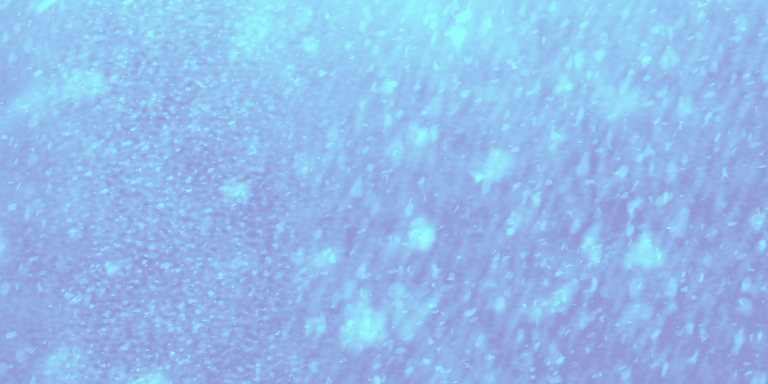
A Shadertoy shader for this texture:

```glsl
// Pale blue water full of drifting bright flecks, lit from above.

vec3 hash(vec2 p) {
    vec3 q = fract(p.xyx * vec3(0.1031, 0.1030, 0.0973));
    q += dot(q, q.yxz + 33.33);
    return fract((q.xxy + q.yzz) * q.zyx);
}

float corner(vec2 cell, vec2 offset, vec2 f) {
    return dot(hash(cell + offset).xy * 2.0 - 1.0, f - offset);
}

float gradientNoise(vec2 p) {
    vec2 i = floor(p), f = fract(p);
    vec2 u = f * f * f * (f * (f * 6.0 - 15.0) + 10.0);
    float low = mix(corner(i, vec2(0, 0), f), corner(i, vec2(1, 0), f), u.x);
    float high = mix(corner(i, vec2(0, 1), f), corner(i, vec2(1, 1), f), u.x);
    return mix(low, high, u.y);
}

mat2 rotation(float a) {
    return mat2(cos(a), -sin(a), sin(a), cos(a));
}

// Soft, ragged flecks: one candidate per jittered grid cell
float flecks(vec2 p, float density, float softness) {
    p += 0.35 * vec2(gradientNoise(p * 2.0), gradientNoise(p * 2.0 + 41.7));
    vec2 cell = floor(p);
    float cover = 0.0;
    for (int y = -1; y <= 1; y++)
    for (int x = -1; x <= 1; x++) {
        vec2 id = cell + vec2(x, y);
        vec3 place = hash(id + 17.0);
        vec3 look = hash(id + 93.0);
        vec2 d = rotation((look.x - 0.5) * 1.2) * (p - id - place.xy);
        d.x *= mix(0.85, 1.4, look.y);
        float radius = mix(0.2, 0.6, look.z * look.z);
        float shape = 1.0 - smoothstep(radius * (1.0 - softness), radius, length(d));
        float strength = step(place.z, density) * mix(0.4, 1.0, look.y);
        cover += (1.0 - cover) * shape * strength;
    }
    return cover;
}

vec3 waterColor(float tone) {
    float t = clamp(tone, -0.12, 1.05);
    float blue = 0.985 - 0.11 * pow(max(1.0 - t, 0.0), 2.2);
    return vec3(0.57 + 0.02 * t, 0.65 + 0.315 * t, blue);
}

void mainImage(out vec4 fragColor, in vec2 fragCoord) {
    vec2 p = fragCoord / iResolution.y;
    float aspect = iResolution.x / iResolution.y;
    float across = p.x / aspect;

    // Light falling from the top, strongest right of the middle
    vec2 glow = (p - vec2(0.53 * aspect, 1.03)) / vec2(0.65, 0.34);
    float light = 0.03 + 0.40 * pow(p.y, 2.0) + 0.30 * exp(-dot(glow, glow));
    light -= 0.12 * smoothstep(0.65, 1.0, across) * (1.0 - 0.5 * p.y);
    light += 0.22 * gradientNoise(p * 3.1 + 5.0) + 0.26 * gradientNoise(p * 8.0);

    // Fine grains gather on the left, leaning streaks on the right
    float grainZone = smoothstep(0.0, 0.18, across) * (1.0 - smoothstep(0.26, 0.48, across));
    float streakZone = smoothstep(0.25, 0.55, across);
    vec2 leaning = rotation(-0.38) * p;

    float detail = 0.0;
    detail += 0.75 * flecks(rotation(0.5) * p * vec2(5.2, 6.8) + 3.0, 0.30, 0.80);
    detail += 0.62 * flecks(leaning * vec2(17.0, 12.0), 0.42, 0.70) * mix(0.45, 1.0, streakZone);
    detail += 0.48 * flecks(leaning * vec2(32.0, 22.0) + 9.0, 0.38, 0.65) * (1.0 - 0.4 * grainZone);
    detail += 0.60 * flecks(rotation(0.2) * p * vec2(42.0, 64.0), 0.60, 0.60) * mix(0.15, 1.0, grainZone);

    // Sparse, sharp glints
    detail += 0.55 * flecks(rotation(0.35) * p * vec2(28.0, 58.0) + 31.0, 0.14, 0.45);

    // Surface ripple
    detail += 0.50 * gradientNoise(leaning * vec2(40.0, 15.0)) * mix(0.3, 1.0, streakZone);
    detail += 0.55 * gradientNoise(p * vec2(52.0, 76.0)) * mix(0.4, 1.0, grainZone);

    float tone = light + detail * (1.0 - 0.45 * clamp(light, 0.0, 1.0));
    fragColor = vec4(waterColor(tone), 1.0);
}
```
